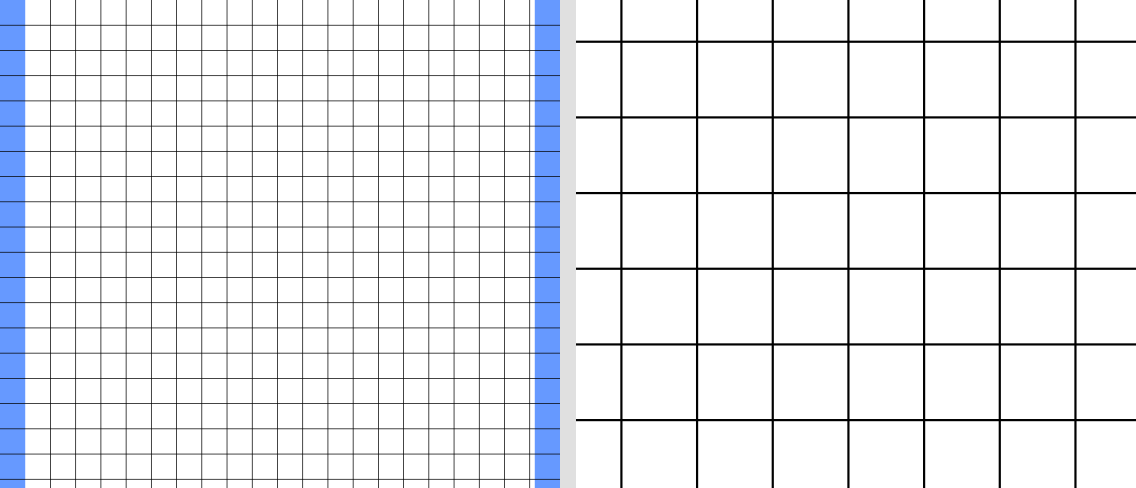
Left: the whole. Right: its middle third, enlarged.
A WebGL 1 fragment shader for this pattern:

```glsl
precision highp float;
// A white sheet ruled with a thin black square grid between two blue side bands.
// Rows run across the bands, columns only between them; every edge is smoothed
// by the exact overlap of a stroke or band with the pixel's footprint.

uniform vec2 u_resolution;

#define SHEET_WIDTH 222.0   // canvas width in sheet units
#define CELL 10.0           // grid pitch
#define BAND 10.0           // width of each side band
#define LINE_WIDTH 0.29     // stroke width
#define PAPER vec3(1.0)
#define BAND_BLUE vec3(0.4, 0.6, 1.0)
#define INK vec3(0.0)

// Share of a pixel of the given size, centred at p, lying between lo and hi.
float coverage(float p, float pixel, float lo, float hi) {
    float overlap = min(p + 0.5 * pixel, hi) - max(p - 0.5 * pixel, lo);
    return clamp(overlap / pixel, 0.0, 1.0);
}

// Stroke on the multiple of CELL nearest to p, limited to first..last.
float ruling(float p, float pixel, float first, float last) {
    float centre = clamp(floor(p / CELL + 0.5), first, last) * CELL;
    return coverage(p, pixel, centre - 0.5 * LINE_WIDTH, centre + 0.5 * LINE_WIDTH);
}

void main() {
    // Sheet coordinates, measured from the top left corner.
    float pixel = SHEET_WIDTH / u_resolution.x;
    vec2 p = vec2(gl_FragCoord.x, u_resolution.y - gl_FragCoord.y) * pixel;

    // Side bands
    float inside = coverage(p.x, pixel, BAND, SHEET_WIDTH - BAND);
    vec3 colour = mix(BAND_BLUE, PAPER, inside);

    // Grid: columns start one cell in from the left band, rows one from the top
    float lastColumn = floor((SHEET_WIDTH - BAND) / CELL);
    float lastRow = floor(u_resolution.y * pixel / CELL);
    float columns = ruling(p.x, pixel, BAND / CELL + 1.0, lastColumn);
    float rows = ruling(p.y, pixel, 1.0, lastRow);
    colour = mix(colour, INK, 1.0 - (1.0 - columns) * (1.0 - rows));

    gl_FragColor = vec4(colour, 1.0);
}
```
